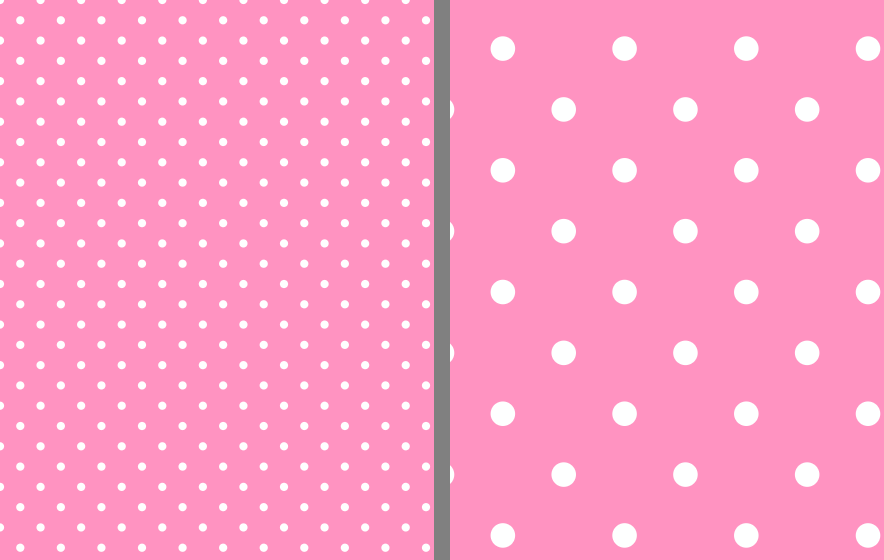
Left: the whole. Right: its middle third, enlarged.
Reproduce this pattern procedurally as a Shadertoy shader.

```glsl
// Staggered white polka dots on a flat pink ground.

#define GROUND_COLOR vec3(1.0, 0.576, 0.757)
#define DOT_COLOR    vec3(0.995, 1.0, 1.0)
#define PITCH        0.07245   // dot spacing along a row, in canvas heights
#define DOT_RADIUS   0.00730   // in canvas heights

// Distance to the nearest point of a square grid that has a point at the origin.
float gridDistance(vec2 p, float pitch) {
    return length((fract(p / pitch + 0.5) - 0.5) * pitch);
}

// Signed distance to dots on a grid and on its half-step diagonal shift.
float polkaDots(vec2 p) {
    float corners = gridDistance(p, PITCH);
    float centers = gridDistance(p - 0.5 * PITCH, PITCH);
    return min(corners, centers) - DOT_RADIUS;
}

void mainImage(out vec4 fragColor, in vec2 fragCoord) {
    // Height-normalized coordinates, anchored at the top left corner
    vec2 p = vec2(fragCoord.x, iResolution.y - fragCoord.y) / iResolution.y;

    // One-pixel soft edge
    float pixel = 1.0 / iResolution.y;
    float coverage = clamp(0.5 - polkaDots(p) / pixel, 0.0, 1.0);

    fragColor = vec4(mix(GROUND_COLOR, DOT_COLOR, coverage), 1.0);
}
```
